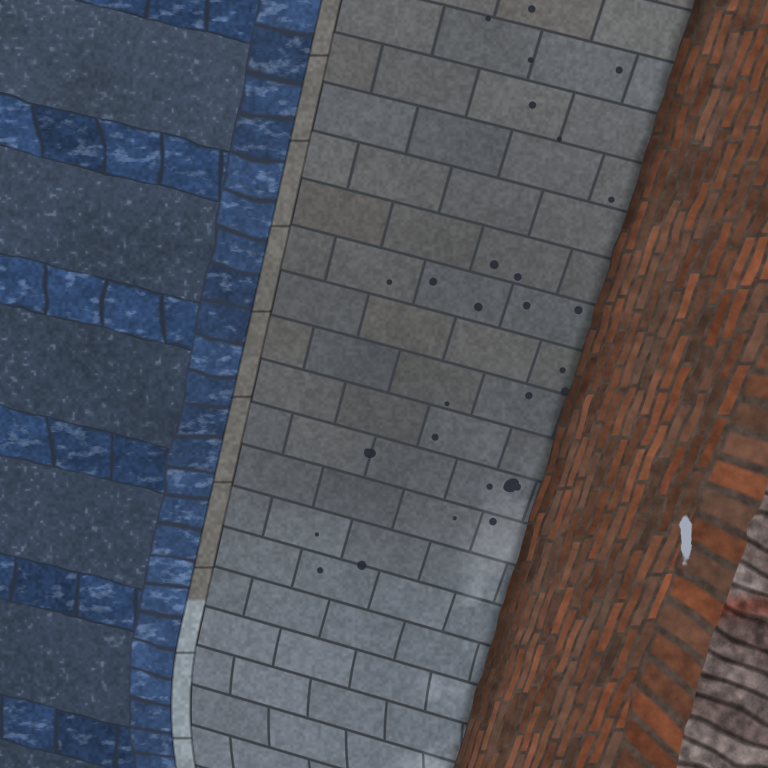
Reproduce this texture procedurally as a Shadertoy shader.

```glsl
// Aerial street corner: blue setts and asphalt, a kerbed pavement, a brick wall with an arch.
#define SOFT (0.8 / iResolution.y)
#define KERB_WIDTH 0.025
#define JOINT 0.0016
#define BAND_HALF 0.165
#define GUM_CELL 0.055
#define GUM_CHANCE 0.24
#define ASPHALT vec3(0.215, 0.258, 0.32)
#define SETT_BLUE vec3(0.17, 0.245, 0.365)
#define STONE_COOL vec3(0.94, 1.0, 1.075)
#define STONE_WARM vec3(1.02, 1.0, 0.97)
#define MORTAR vec3(0.31, 0.265, 0.24)

float hash(vec2 q) {
  vec3 a = fract(q.xyx * 0.1031);
  a += dot(a, a.yzx + 33.33);
  return fract((a.x + a.y) * a.z);
}

float noise(vec2 q) {
  vec2 i = floor(q), f = fract(q);
  f = f * f * (3.0 - 2.0 * f);
  return mix(mix(hash(i), hash(i + vec2(1, 0)), f.x),
             mix(hash(i + vec2(0, 1)), hash(i + 1.0), f.x), f.y);
}

float fbm(vec2 q) {
  float sum = 0.0, amp = 0.53;
  for (int i = 0; i < 4; i++) {
    sum += amp * noise(q);
    q = mat2(1.6, 1.2, -1.2, 1.6) * q + 7.3;
    amp *= 0.5;
  }
  return sum;
}

float cover(float d) { return smoothstep(-SOFT, SOFT, d); }
float edgeGap(float t) { return 0.5 - abs(fract(t) - 0.5); }

// Boundaries as x positions, y measured downward
float kerbX(float y) { float c = max(y - 0.82, 0.0); return 0.419 - 0.225 * y + 1.1 * c * c; }
float wallX(float y) { return 0.905 - 0.33 * y + 0.015 * y * y; }
float archX(float y) { float t = y - 0.5; return 0.97 - 0.42 * t + 0.16 * t * t; }

// Rough blue block; gap is the distance to its joint
vec3 sett(vec2 p, vec2 id, float gap) {
  float rough = fbm(p * vec2(38, 55) + id * 3.7);
  vec3 col = SETT_BLUE * (0.72 + 0.3 * hash(id) + 0.35 * rough);
  col += 0.14 * smoothstep(0.52, 0.8, fbm(p * vec2(65, 120) + id));
  col *= 0.87 + 0.26 * noise(p * 230.0);
  return mix(vec3(0.17, 0.2, 0.255), col, smoothstep(0.0, 0.005, gap + 0.005 * (rough - 0.55)));
}

vec3 road(vec2 p, float kerbD) {
  // Asphalt panels
  float grain = 0.55 * noise(p * 240.0) + 0.45 * noise(p * 125.0);
  vec3 col = ASPHALT * (0.72 + 0.38 * grain + 0.25 * fbm(p * 9.0));
  col += 0.1 * smoothstep(0.68, 0.95, grain) + 0.03 * smoothstep(0.45, 0.0, p.y);
  // Sloping cross bands
  float w = p.y - 0.25 * p.x + 0.009 * (fbm(p * 22.0) - 0.5);
  float k = 0.27 + w * (4.6 + 0.5 * w), band = floor(k + 0.5);
  float inBand = (BAND_HALF - abs(k - band)) / 4.9;
  float u = p.x * 12.5 + 0.9 * hash(vec2(band + 9.0, 5)) + 0.25 * noise(p * 15.0);
  vec3 block = sett(p, vec2(floor(u), band), min(edgeGap(u) * 0.08, inBand));
  col = mix(col, block, cover(inBand));
  // Strip of blocks beside the kerb
  float across = kerbD + 0.08 - 0.025 * p.y + 0.008 * (noise(p * 25.0) - 0.5);
  float t = (p.y - 0.15 * p.x) * (17.0 + 6.0 * p.y) + 0.35 * noise(p * 18.0);
  block = sett(p, vec2(40, floor(t) + 9.0), min(edgeGap(t) / 23.0, across)) + 0.025;
  return mix(col, block, cover(across));
}

vec3 paving(vec2 p, float d, float wallD) {
  float w = p.y - (0.245 + 0.055 * p.y) * (p.x - 0.475);
  float r = 0.266 + w * (14.18 + 2.36 * w), row = floor(r);
  float u = d / (0.137 - 0.038 * p.y) + 0.5 * mod(row, 2.0);
  vec2 id = vec2(floor(u), row + 9.0), c = p - vec2(0.56, 0.46);
  float gap = min(edgeGap(r) / (14.18 + 4.72 * w), edgeGap(u) * 0.118);
  float tone = mix(0.395, 0.455, smoothstep(0.55, 0.9, p.y)) - 0.06 * exp(-16.0 * dot(c, c));
  tone += 0.045 * (hash(id) - 0.5) + 0.06 * (fbm(p * 8.0) - 0.5);
  tone *= 0.87 + 0.15 * noise(p * 250.0) + 0.11 * noise(p * 130.0);
  float warmth = (0.3 + 0.6 * hash(id + 31.0)) * smoothstep(0.85, 0.35, p.y);
  vec3 col = tone * mix(STONE_COOL, STONE_WARM, warmth);
  col = mix(vec3(0.235, 0.25, 0.27), col, smoothstep(JOINT - SOFT, JOINT * 2.0, gap));
  // Worn patches and grime near the wall
  float worn = smoothstep(0.5, 0.7, fbm(p * 17.0)) * smoothstep(0.1, 0.03, -wallD);
  col += 0.13 * worn * smoothstep(0.5, 0.8, p.y);
  col *= 1.0 - 0.32 * smoothstep(-0.016, 0.0, wallD);
  // Scattered dark spots and two larger blots
  vec2 cell = floor(p / GUM_CELL);
  vec2 mid = (cell + 0.2 + 0.6 * vec2(hash(cell + 3.0), hash(cell + 17.0))) * GUM_CELL;
  float chance = GUM_CHANCE * (0.15 + smoothstep(0.08, 0.28, d)) * smoothstep(0.95, 0.75, p.y);
  float spot = 0.0025 + 0.0035 * hash(cell + 8.0) - length(p - mid);
  spot -= step(chance, hash(cell + 51.0));
  float blot = max(0.007 - length(p - vec2(0.482, 0.59)), 0.0095 - length(p - vec2(0.665, 0.632)));
  spot = max(spot, blot + 0.005 * (noise(p * 110.0) - 0.5));
  return mix(col, vec3(0.14, 0.155, 0.19), 0.85 * cover(spot));
}

vec3 kerb(vec2 p) {
  vec3 col = mix(vec3(0.43, 0.425, 0.41), vec3(0.56, 0.6, 0.63), smoothstep(0.778, 0.784, p.y));
  col *= 0.82 + 0.2 * noise(p * 210.0) + 0.14 * fbm(p * 25.0);
  return col * mix(0.62, 1.0, smoothstep(0.0, 0.027, edgeGap(p.y * 9.0 + 0.35)));
}

vec3 clay(vec2 p, vec2 id, float body, float red) {
  vec3 col = mix(vec3(0.34, 0.26, 0.22), vec3(0.49, 0.28, 0.19), hash(id) * red);
  col *= 0.58 + 0.36 * hash(id + 11.0) + 0.45 * fbm(p * 75.0);
  return mix(MORTAR * (0.65 + 0.6 * fbm(p * 95.0)), col, body);
}

vec3 wall(vec2 p, float d) {
  // Courses converge downward and thicken to the right
  float e = d / (1.0 - 0.4 * p.y) + 0.004 * (noise(p * 32.0) - 0.5);
  float c = e * (70.0 - 60.0 * e), n = floor(c) + 2.0;
  float t = p.y * (12.0 + 4.0 * hash(vec2(n, 2))) + 9.0 * hash(vec2(n, 7));
  float body = smoothstep(0.06, 0.24, edgeGap(c)) * smoothstep(0.015, 0.06, edgeGap(t));
  vec3 col = clay(p, vec2(n, floor(t)), body, 0.65 + 1.6 * d);
  col *= 0.72 + 0.28 * smoothstep(0.0, 0.04, d);
  // Radial arch bricks
  float a = p.x - archX(p.y) + 0.008 * (noise(p * 35.0) - 0.5);
  float s = (p.y - mix(0.15, 0.8, clamp(p.y * 2.0 - 1.0, 0.0, 1.0)) * a) * 27.0;
  body = smoothstep(0.06, 0.22, edgeGap(s)) * smoothstep(0.0, 0.008, a);
  col = mix(col, clay(p, vec2(90, floor(s) + 9.0), body, 0.8), cover(a));
  // Pale weathered courses inside the arch
  float q = (p.y - 0.38 * (a - 0.08)) * 34.0 + 0.5 * noise(p * 24.0);
  vec3 pale = mix(vec3(0.36, 0.3, 0.29), vec3(0.5, 0.46, 0.45), hash(vec2(floor(q), 61)));
  pale = mix(pale, vec3(0.46, 0.25, 0.21), 0.8 * smoothstep(0.025, 0.0, abs(p.y - 0.79)));
  pale *= (0.5 + 0.9 * fbm(p * 85.0)) * (0.55 + 0.45 * smoothstep(0.02, 0.2, edgeGap(q)));
  col = mix(col, pale, cover(a - 0.08));
  // Lime stain
  float stain = 0.008 - length((p - vec2(0.893, 0.702)) * vec2(2.0, 0.55)) + 0.018 * fbm(p * 60.0);
  return mix(col, vec3(0.62, 0.65, 0.71), smoothstep(0.0, 0.005, stain));
}

void mainImage(out vec4 fragColor, in vec2 fragCoord) {
  vec2 p = fragCoord / iResolution.xy;
  p.y = 1.0 - p.y;
  float kerbD = p.x - kerbX(p.y), paveD = kerbD - KERB_WIDTH;
  float wallD = p.x - wallX(p.y) + 0.004 * (noise(p * 40.0) - 0.5);
  vec3 col = mix(road(p, kerbD), kerb(p), cover(kerbD));
  col = mix(col, paving(p, paveD, wallD), cover(paveD));
  col = mix(col, wall(p, wallD), cover(wallD));
  // Dark seams along the kerb
  col *= 0.7 + 0.3 * smoothstep(0.0005, 0.0025, min(abs(kerbD), abs(paveD)));
  fragColor = vec4(col, 1.0);
}
```
